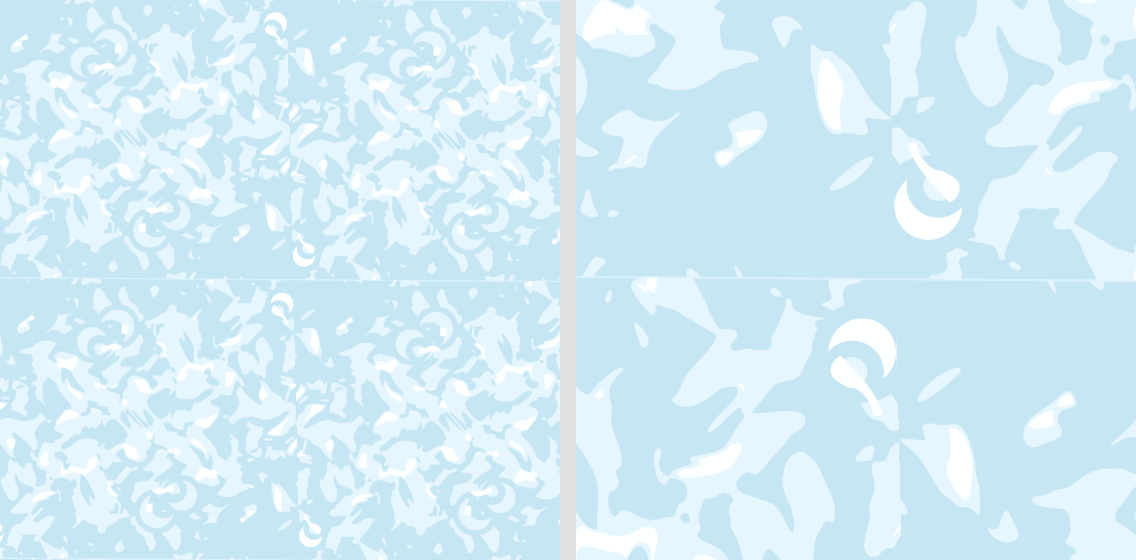
Left, the full canvas; right, a detail of the centre.
Reproduce this pattern procedurally as a Shadertoy shader.

```glsl
const vec3 BASE_BLUE = vec3(0.775, 0.900, 0.957);
const vec3 PALE_BLUE = vec3(0.900, 0.965, 1.000);
const vec3 WHITE = vec3(0.995, 1.0, 1.0);

// Sum of cosines in scattered directions, with unit variance;
// even in p, so every tile looks the same after a half turn.
float evenWaves(vec2 p, float frequency, float seed) {
    float sum = 0.0;
    for (int i = 0; i < 12; i++) {
        float n = float(i);
        float angle = 2.4 * n + seed;
        float k = frequency * (0.6 + 0.13 * n);
        float flip = sign(sin(seed + 1.9 * n * n));
        sum += flip * cos(k * dot(p, vec2(cos(angle), sin(angle))));
    }
    return sum * 0.408;
}

// Odd warp keeps the half-turn symmetry.
vec2 warp(vec2 p) {
    p += 0.012 * sin(38.0 * vec2(p.y + 0.4 * p.x, p.x - 0.6 * p.y));
    p += 0.005 * sin(115.0 * vec2(p.y - 0.5 * p.x, p.x + 0.7 * p.y));
    return p;
}

float moon(vec2 p, float radius, vec2 biteOffset, float biteRadius) {
    return max(length(p) - radius, biteRadius - length(p - biteOffset));
}

float moonPair(vec2 p, vec2 centre, float radius, vec2 biteOffset, float biteRadius) {
    return min(moon(p - centre, radius, biteOffset, biteRadius),
               moon(-p - centre, radius, biteOffset, biteRadius));
}

// Crowded in the middle band, bare toward two opposite corners.
float density(vec2 p) {
    return 0.52 + 12.0 * p.x * p.y - 8.0 * p.x * p.x - 24.0 * p.y * p.y;
}

// Adds a shape to a field and clears a margin around it.
float stamp(float field, float shape, float margin) {
    const float STEEPNESS = 120.0;
    return max(min(field, STEEPNESS * (shape - margin)), -STEEPNESS * shape);
}

float coverage(float field) {
    float width = clamp(0.7 * fwidth(field), 0.001, 0.35);
    return smoothstep(-width, width, field);
}

void mainImage(out vec4 fragColor, in vec2 fragCoord) {
    vec2 uv = fragCoord / iResolution.y;
    float pixel = 1.0 / iResolution.y;

    // Slightly skewed lattice of tiles
    mat2 lattice = mat2(0.569, -0.004, -0.0117, 0.501);
    vec2 cell = inverse(lattice) * (uv - vec2(0.233, 0.753));
    vec2 local = fract(cell + 0.5) - 0.5;
    vec2 p = lattice * local;

    // Ragged pale patches
    vec2 q = warp(p);
    float pale = 0.85 * evenWaves(q, 75.0, 1.0)
               + 0.38 * evenWaves(q, 190.0, 5.0) + density(p);

    // White flecks inside the patches
    float fleck = min(pale - 0.35, evenWaves(q, 85.0, 9.0) - 1.15);

    // Loose crescents
    float arc = moonPair(p, vec2(-0.035, 0.165), 0.030, vec2(-0.012, -0.014), 0.026);
    float comma = moonPair(p, vec2(-0.080, 0.137), 0.027, vec2(0.014, -0.010), 0.023);
    float sliver = moonPair(p, vec2(0.259, 0.205), 0.020, vec2(-0.006, -0.012), 0.019);
    pale = stamp(pale, min(arc, comma), 0.010);
    pale = stamp(pale, sliver, 0.010);
    fleck = max(fleck, -120.0 * sliver);

    vec3 color = mix(BASE_BLUE, PALE_BLUE, coverage(pale));
    color = mix(color, WHITE, coverage(fleck));

    // Faint hairline where rows of tiles meet
    float seamDistance = (0.5 - abs(local.y)) * lattice[1].y;
    float seam = 1.0 - smoothstep(0.0004, 0.0004 + pixel, seamDistance);
    color = mix(color, PALE_BLUE, 0.6 * seam);

    fragColor = vec4(color, 1.0);
}
```
